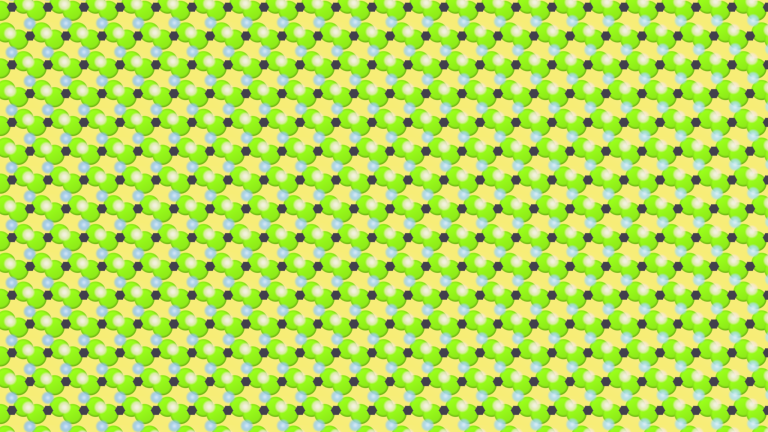
Reproduce this pattern procedurally as a Shadertoy shader.

```glsl
// Staggered lattice of glossy green balls, dark hexagons and translucent pearls on yellow.
#define CELLS_HIGH 12.0
#define ROW_STEP 0.8
#define ORIGIN vec2(0.333, 0.6)
#define BALL_RADIUS 0.28
#define HEX_RADIUS 0.125
#define PEARL_RADIUS 0.165
#define PEARL_DRIFT vec2(0.10, 0.09)
#define GROUND vec3(0.97, 0.93, 0.46)
#define GREEN vec3(0.58, 0.96, 0.10)
#define DARK vec3(0.26, 0.25, 0.30)
#define BLUE vec3(0.58, 0.80, 0.98)
#define BLUSH vec3(0.96, 0.91, 0.86)

// Offset from the nearest point of a lattice whose odd rows shift by half a cell.
vec2 latticeOffset(vec2 p) {
    float row = floor(p.y / ROW_STEP + 0.5);
    float x = fract(p.x - 0.5 * row + 0.5) - 0.5;
    return vec2(x, p.y - row * ROW_STEP);
}

// Hexagon with corners to the left and right; size is the inner radius.
float hexDistance(vec2 p, float size) {
    p = abs(p);
    return max(p.y, 0.866 * p.x + 0.5 * p.y) - size;
}

float coverage(float d, float softness) {
    return 1.0 - smoothstep(-softness, softness, d);
}

// Ball lit from the upper left, with a narrow darker rim.
vec3 addBall(vec3 base, vec2 p, float softness) {
    float r = length(p) / BALL_RADIUS;
    float light = dot(p, vec2(-0.5, 0.85)) / BALL_RADIUS;
    vec3 color = GREEN * (1.0 + 0.06 * light);
    color *= 1.0 - 0.24 * smoothstep(0.72, 1.0, r) * (0.65 - 0.35 * light);
    return mix(base, color, coverage(length(p) - BALL_RADIUS, softness));
}

// Translucent pearl with a bright core.
vec3 addPearl(vec3 base, vec2 p, vec3 tint, float softness) {
    float r = length(p) / PEARL_RADIUS;
    vec3 color = mix(tint, vec3(1.0), 0.55 * exp(-5.0 * r * r));
    float opacity = mix(0.92, 0.68, smoothstep(0.2, 1.0, r));
    float edge = coverage(length(p) - PEARL_RADIUS, softness + 0.018);
    return mix(base, color, edge * opacity);
}

void mainImage(out vec4 fragColor, in vec2 fragCoord) {
    vec2 uv = fragCoord / iResolution.xy;
    vec2 p = fragCoord / iResolution.y * CELLS_HIGH - ORIGIN;
    float softness = 0.8 * CELLS_HIGH / iResolution.y;

    // Ground with a paler bloom between the hexagons
    vec2 gap = latticeOffset(p - vec2(0.5, 0.0));
    vec3 color = mix(GROUND, BLUSH, 0.2 * exp(-12.0 * dot(gap, gap)));

    // Two tilted balls per cell
    for (int i = 0; i < 2; i++) {
        float side = 1.0 - 2.0 * float(i);
        color = addBall(color, latticeOffset(p - side * vec2(0.32, 0.10)), softness);
    }

    // Dark joints
    color = mix(color, DARK, coverage(hexDistance(latticeOffset(p), HEX_RADIUS), softness));

    // Pearls sit on a nearer layer that drifts slowly across the canvas
    vec2 drift = PEARL_DRIFT * (uv.x - 0.5);
    vec3 blue = mix(BLUE * vec3(0.9, 0.92, 1.0), BLUE + vec3(0.08, 0.08, 0.0), uv.x);
    color = addPearl(color, latticeOffset(p - vec2(0.5, 0.12) - drift), BLUSH, softness);
    color = addPearl(color, latticeOffset(p - vec2(0.04, 0.39) - drift), blue, softness);

    fragColor = vec4(clamp(color, 0.0, 1.0), 1.0);
}
```
